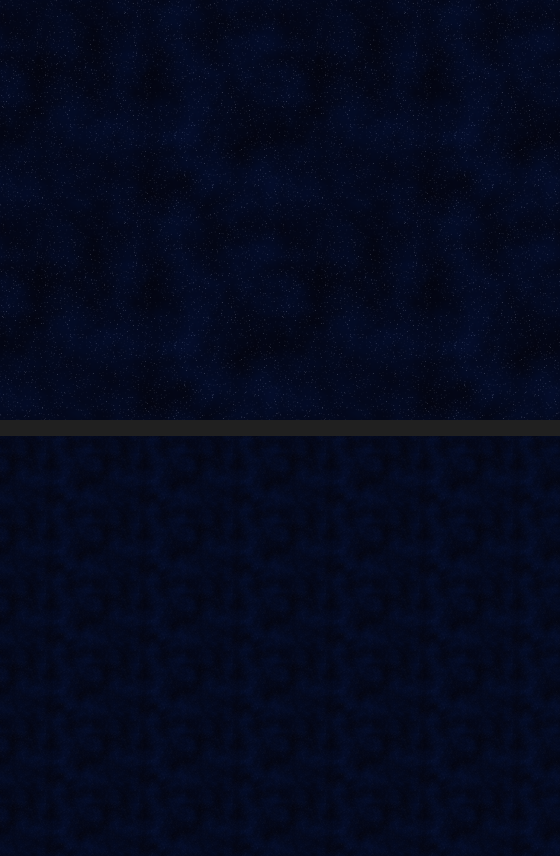
Top: one tile. Bottom: repeated 3 by 3.
A Shadertoy shader for this texture:

```glsl
// Integer hash: lattice cell and seed to three values in 0..1
vec3 hash3(vec2 cell, float seed) {
    uvec3 v = uvec3(cell, seed) * 1664525u + 1013904223u;
    for (int i = 0; i < 2; i++) {
        v.x += v.y * v.z;
        v.y += v.z * v.x;
        v.z += v.x * v.y;
        v ^= v >> 16u;
    }
    return vec3(v & 65535u) / 65535.0;
}

// Slope of a random unit gradient at one lattice corner
float cornerSlope(vec2 corner, vec2 period, float seed, vec2 toPoint) {
    vec2 gradient = hash3(mod(corner, period), seed).xy - 0.5;
    return dot(normalize(gradient), toPoint);
}

// Gradient noise that wraps after "period" cells
float wrappedNoise(vec2 p, vec2 period, float seed) {
    vec2 i = floor(p), f = p - i;
    vec2 s = f * f * f * (f * (f * 6.0 - 15.0) + 10.0);
    vec2 e = vec2(1.0, 0.0);
    float a = cornerSlope(i, period, seed, f);
    float b = cornerSlope(i + e.xy, period, seed, f - e.xy);
    float c = cornerSlope(i + e.yx, period, seed, f - e.yx);
    float d = cornerSlope(i + e.xx, period, seed, f - e.xx);
    return mix(mix(a, b, s.x), mix(c, d, s.x), s.y);
}

// Soft clouds from five octaves, centred on zero
float nebula(vec2 uv) {
    vec2 period = vec2(5.0, 4.0);
    float sum = 0.0, weight = 1.0;
    for (int octave = 0; octave < 5; octave++) {
        sum += weight * wrappedNoise(uv * period, period, float(octave) + 37.0);
        period *= 2.0;
        weight *= 0.5;
    }
    return sum;
}

// Fine star dust: at most one star per cell, widened to the pixel size
vec3 starDust(vec2 uv) {
    vec2 cells = vec2(112.0, 84.0);
    vec2 p = uv * cells, base = floor(p);
    float pixel = 2.0 * cells.y / iResolution.y;
    float core = 0.0144;
    float spread = core + 0.15 * pixel * pixel;
    vec3 light = vec3(0.0);
    for (int y = -1; y <= 1; y++) {
        for (int x = -1; x <= 1; x++) {
            vec2 cell = base + vec2(x, y);
            vec2 id = mod(cell, cells);
            vec2 offset = p - cell - hash3(id, 11.0).xy;
            vec3 traits = hash3(id, 23.0);
            float brightness = step(traits.x, 0.45) * mix(0.1, 0.5, traits.y * traits.y);
            vec3 tint = mix(vec3(0.85, 0.92, 1.0), vec3(1.0, 0.97, 0.93), traits.z);
            light += tint * brightness * core / spread * exp(-dot(offset, offset) / spread);
        }
    }
    return light;
}

void mainImage(out vec4 fragColor, in vec2 fragCoord) {
    // Two repeats across and two down
    vec2 uv = 2.0 * fragCoord / iResolution.xy;

    // Night sky with blue clouds
    vec3 darkSky = vec3(0.011, 0.017, 0.062);
    vec3 blueCloud = vec3(0.014, 0.05, 0.165);
    float cloud = clamp(0.5 + 0.75 * nebula(uv), 0.0, 1.0);
    vec3 color = mix(darkSky, blueCloud, cloud);

    color += starDust(uv);
    fragColor = vec4(color, 1.0);
}
```
